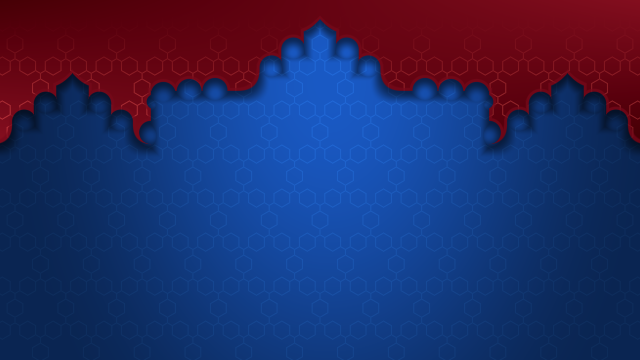
A Shadertoy shader for this background:

```glsl
const float HEIGHT = 432.0;   // design units per canvas height
const float TILE = 61.0;      // spacing of the lattice stars

float disc(vec2 p, vec2 center, float radius) {
    return length(p - center) - radius;
}

float smoothUnion(float a, float b, float k) {
    float h = max(k - abs(a - b), 0.0) / k;
    return min(a, b) - h * h * k * 0.25;
}

// Pointed arch with two stepped lobes per side; p.y grows downward
float archOpening(vec2 p, float tip, float floorDepth, float rounding) {
    vec2 q = vec2(abs(p.x), p.y - tip);
    float slope = dot(vec2(q.x, -q.y), vec2(0.6, 0.8)) + 1.5 * sin(q.x * 0.157);
    float d = max(slope, q.x - 19.5);
    for (int i = 0; i < 2; i++) {
        vec2 lobe = vec2(32.0, 36.5) + float(i) * vec2(26.0, 21.5);
        float shaft = max(q.x - lobe.x - 14.5, lobe.y - q.y);
        d = min(d, min(disc(q, lobe, 14.5), shaft));
    }
    return smoothUnion(d, floorDepth - p.y, rounding);
}

// Signed distance to the curtain opening, negative inside
float opening(vec2 p) {
    p.x = abs(p.x);
    float middle = archOpening(p, 23.0, 109.0, 26.0);
    for (int i = 0; i < 3; i++) {
        float n = float(i);
        middle = min(middle, disc(p, vec2(126.0 + 31.0 * n, 108.5 + 1.2 * n * n), 15.0));
    }
    middle = max(middle, p.x - 203.0);
    // Curled hook between the middle and side arches
    middle = min(middle, disc(p, vec2(199.0, 122.0), 9.0));
    middle = min(middle, disc(p, vec2(203.0, 159.0), 14.0));
    float side = archOpening(p - vec2(297.0, 0.0), 88.0, 173.0, 24.0);
    return min(middle, side);
}

float segment(vec2 p, vec2 a, vec2 b) {
    vec2 ab = b - a;
    return length(p - a - ab * clamp(dot(p - a, ab) / dot(ab, ab), 0.0, 1.0));
}

// Distance to lines of hexagons set around six-fold stars
float starLattice(vec2 p, float tile) {
    vec2 period = vec2(1.0, 1.7320508);
    p /= tile;
    vec2 a = mod(p, period) - 0.5 * period;
    vec2 b = mod(p + 0.5 * period, period) - 0.5 * period;
    vec2 cell = dot(a, a) < dot(b, b) ? a : b;
    float sector = radians(60.0);
    float angle = mod(atan(cell.y, cell.x) + 0.5 * sector, sector) - 0.5 * sector;
    vec2 q = length(cell) * vec2(cos(angle), abs(sin(angle)));
    vec2 m = vec2(abs(q.x - 0.5), q.y);
    float hexagon = abs(max(m.x, dot(m, vec2(0.5, 0.866))) - 0.155);
    float spoke = segment(q, vec2(0.5, 0.179), vec2(0.5, 0.289));
    return min(hexagon, spoke) * tile;
}

vec3 blueField(vec2 p, float line) {
    vec2 glow = (p - vec2(12.0, 95.0)) / HEIGHT;
    float fade = smoothstep(0.0, 0.92, length(glow * vec2(1.0, 0.68)));
    vec3 color = mix(vec3(0.10, 0.35, 0.77), vec3(0.04, 0.145, 0.32), fade);
    return color + line * vec3(0.025, 0.055, 0.07) * (1.0 - 0.5 * fade);
}

vec3 redCurtain(vec2 p, float line, float edge) {
    float sheen = clamp(p.x / 384.0 * (1.0 - p.y / 82.0), -1.0, 1.0);
    vec3 color = vec3(0.395, 0.015, 0.07) + sheen * vec3(0.12, 0.04, 0.05);
    float reveal = smoothstep(15.0, 130.0, p.y);
    color += line * reveal * vec3(0.20, 0.13, 0.10);
    float rim = 1.0 - smoothstep(2.5, 4.5, edge);
    return mix(color, vec3(0.46, 0.035, 0.10), 0.75 * rim);
}

void mainImage(out vec4 fragColor, in vec2 fragCoord) {
    float pixel = HEIGHT / iResolution.y;
    vec2 p = vec2(fragCoord.x - 0.5 * iResolution.x, iResolution.y - fragCoord.y) * pixel;

    float edge = opening(p);
    float line = 1.0 - smoothstep(0.0, 0.6 + 0.6 * pixel, starLattice(p, TILE));

    // Soft shadow cast below the curtain
    float shadow = smoothstep(-13.0, 3.0, opening(p - vec2(0.0, 4.0)));
    vec3 blue = blueField(p, line) * (1.0 - 0.55 * shadow);
    vec3 red = redCurtain(p, line, edge);

    float cover = smoothstep(-0.7 * pixel, 0.7 * pixel, edge);
    fragColor = vec4(mix(blue, red, cover), 1.0);
}
```
